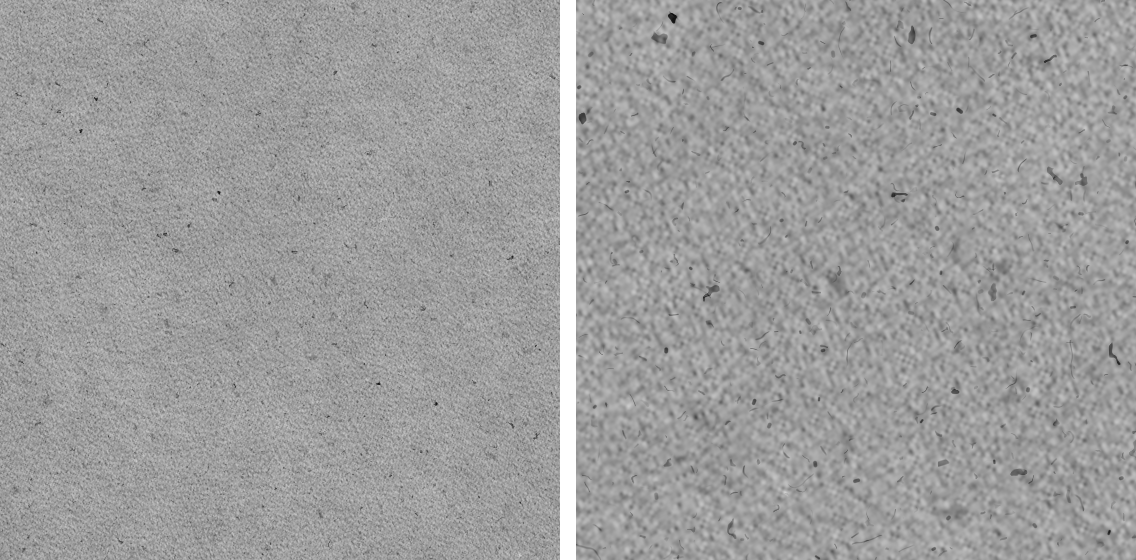
Left: the whole. Right: its middle third, enlarged.
This texture is drawn by a WebGL 2 fragment shader. Its source:

```glsl
#version 300 es
precision highp float;

uniform vec2 u_resolution;
out vec4 fragColor;

float hash(vec2 p) {
    return fract(sin(dot(p, vec2(127.1, 311.7))) * 43758.5453);
}

float noise(vec2 p) {
    vec2 cell = floor(p);
    vec2 f = fract(p);
    f = f * f * (3.0 - 2.0 * f);
    return mix(mix(hash(cell), hash(cell + vec2(1, 0)), f.x),
               mix(hash(cell + vec2(0, 1)), hash(cell + vec2(1, 1)), f.x), f.y);
}

// Height difference along the light direction
float emboss(vec2 p, vec2 towardLight) {
    return noise(p - towardLight) - noise(p + towardLight);
}

// Scattered bent strokes, one candidate per cell; sizes in canvas units
float flecks(vec2 p, float cells, float density, vec2 halfSize, float bend, float blur, float seed) {
    vec2 home = floor(p * cells);
    float cover = 0.0;
    for (int j = -1; j <= 1; j++) {
        for (int i = -1; i <= 1; i++) {
            vec2 cell = home + vec2(i, j);
            vec2 key = cell + seed;
            if (hash(key) > density) continue;
            vec2 center = (cell + vec2(hash(key + 11.3), hash(key + 23.7))) / cells;
            float angle = 3.14159 * hash(key + 37.1);
            float c = cos(angle), s = sin(angle);
            vec2 q = mat2(c, -s, s, c) * (p - center);
            vec2 size = halfSize * mix(vec2(0.2, 0.5), vec2(1.0), vec2(hash(key + 41.9), hash(key + 53.3)));
            q.y += bend * (hash(key + 67.7) - 0.5) * q.x * q.x / halfSize.x;
            float d = length(vec2(max(abs(q.x) - size.x, 0.0), q.y));
            float strength = mix(0.25, 1.0, hash(key + 71.9));
            cover = max(cover, strength * (1.0 - smoothstep(size.y - blur, size.y + blur, d)));
        }
    }
    return cover;
}

void main() {
    vec2 p = gl_FragCoord.xy / u_resolution.y;
    float pixel = 0.8 / u_resolution.y;

    // Pressed paper grain, turned off axis in two layers
    vec2 turned = mat2(0.8, 0.6, -0.6, 0.8) * p;
    vec2 tilted = mat2(0.92, -0.39, 0.39, 0.92) * p;
    float grain = 0.105 * emboss(turned * 250.0, vec2(-0.2, 0.5));
    grain += 0.125 * emboss(tilted * 410.0 + 17.0, vec2(-0.5, 0.1));
    grain += 0.06 * (noise(turned * 390.0 + 5.0) - 0.5);
    float shade = 0.624 + grain - 1.3 * grain * grain;

    // Cloudy mottling
    shade += 0.035 * (noise(tilted * 85.0) - 0.5);
    shade += 0.035 * (noise(turned * 32.0) - 0.5) + 0.03 * (noise(p * 8.0) - 0.5);

    // Ragged coordinates for everything embedded in the pulp
    vec2 rag = vec2(noise(p * 280.0 + 3.0), noise(p * 280.0 + 91.0)) - 0.5;
    vec2 q = p + 0.005 * rag;
    vec2 wavy = p + 0.004 * (vec2(noise(p * 110.0), noise(p * 110.0 + 47.0)) - 0.5) + 0.0012 * rag;
    float breaks = smoothstep(0.25, 0.7, noise(tilted * 190.0 + 61.0));

    // Soft smudges
    shade -= 0.16 * flecks(q, 14.0, 0.55, vec2(0.005, 0.004), 0.0, 0.004, 101.0);
    shade -= 0.12 * flecks(q, 34.0, 0.45, vec2(0.003, 0.002), 0.0, 0.002, 151.0);

    // Thin broken fibres
    shade -= 0.26 * breaks * flecks(wavy, 26.0, 0.5, vec2(0.011, 0.0005), 1.2, pixel, 211.0);
    shade -= 0.26 * breaks * flecks(wavy, 55.0, 0.5, vec2(0.005, 0.0005), 1.0, pixel, 307.0);

    // Dark chips and specks
    shade -= 0.34 * flecks(q, 16.0, 0.4, vec2(0.005, 0.002), 0.5, pixel, 401.0);
    shade -= 0.36 * flecks(p, 38.0, 0.32, vec2(0.0012, 0.0012), 0.0, pixel, 503.0);
    shade -= 0.22 * flecks(q, 85.0, 0.35, vec2(0.0016, 0.0008), 0.0, pixel, 557.0);
    shade -= 0.5 * flecks(q, 9.0, 0.25, vec2(0.0015, 0.0026), 0.0, pixel, 601.0);

    // Sparse pale flecks
    shade += 0.14 * flecks(q, 12.0, 0.2, vec2(0.002, 0.0022), 0.0, 0.0015, 701.0);

    fragColor = vec4(vec3(clamp(shade, 0.08, 0.9)), 1.0);
}
```
